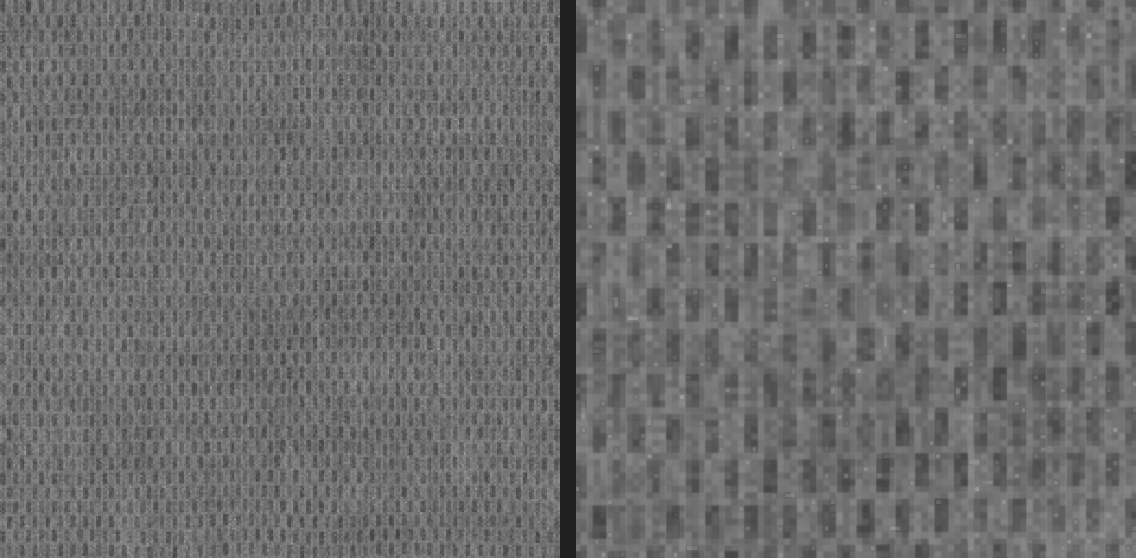
Left, the full canvas; right, a detail of the centre.
This texture is drawn by a Shadertoy shader. Its source:

```glsl
const vec2 THREADS = vec2(88.0, 38.0);  // warp columns, weft rows
const vec2 FIBRES = vec2(256.0, 255.0); // fine grain cells
const float BASE_GREY = 0.462;
const float TAU = 6.2831853;

float hash(vec2 cell) {
    vec3 h = fract(vec3(cell.xyx) * 0.1031);
    h += dot(h, h.yzx + 33.33);
    return fract((h.x + h.y) * h.z);
}

// Value noise; softness 0.5 blends fully, smaller values give flat cells
float cellNoise(vec2 p, float softness) {
    vec2 cell = floor(p);
    vec2 f = smoothstep(0.5 - softness, 0.5 + softness, fract(p));
    float low = mix(hash(cell), hash(cell + vec2(1.0, 0.0)), f.x);
    float high = mix(hash(cell + vec2(0.0, 1.0)), hash(cell + 1.0), f.x);
    return mix(low, high, f.y);
}

// Gathers positions towards the centres of the fibre cells
vec2 snapToFibres(vec2 uv, vec2 count, float softness) {
    vec2 p = uv * count - 0.5;
    vec2 f = smoothstep(0.5 - softness, 0.5 + softness, fract(p));
    return (floor(p) + f + 0.5) / count;
}

// Upright dash inside one thread cell
float dashMask(vec2 local, vec2 halfSize, vec2 blur) {
    vec2 edge = abs(local - 0.5);
    vec2 mask = 1.0 - smoothstep(halfSize - blur, halfSize + blur, edge);
    return mask.x * mask.y;
}

// Plain weave: recessed dashes in alternate cells, pale ridges between columns
float weave(vec2 p) {
    vec2 cell = floor(p);
    vec2 local = fract(p);
    float sunken = mod(cell.x + cell.y, 2.0);
    float variation = hash(cell + 17.0);

    float dash = dashMask(local, vec2(0.40, 0.40), vec2(0.12, 0.10));
    float ridge = 0.5 + 0.5 * cos(TAU * local.x);
    float shade = -sunken * dash * mix(0.065, 0.125, variation);
    shade += (1.0 - sunken) * dash * (variation - 0.5) * 0.05;
    return shade + (ridge - 0.5) * 0.035;
}

// Slow changes of tone along and across the cloth
float wear(vec2 uv) {
    float columns = cellNoise(uv * vec2(THREADS.x, 5.0), 0.5) - 0.5;
    float rows = cellNoise(uv * vec2(6.0, THREADS.y) + 41.0, 0.5) - 0.5;
    float patches = cellNoise(uv * 9.0 + 73.0, 0.5) - 0.5;
    return columns * 0.035 + rows * 0.03 + patches * 0.025;
}

// Fine fibre grain with a few bright flecks
float grain(vec2 uv, float softness) {
    vec2 p = uv * FIBRES - 0.5;
    float fine = cellNoise(p + 5.0, softness) - 0.5;
    float fleck = smoothstep(0.93, 1.0, cellNoise(p + 311.0, softness));
    return fine * 0.105 + fleck * 0.10;
}

void mainImage(out vec4 fragColor, in vec2 fragCoord) {
    vec2 uv = fragCoord / iResolution.xy;
    float softness = 0.3;
    vec2 fibreUv = snapToFibres(uv, FIBRES, softness);

    // Slight sway of the weft rows
    float sway = cellNoise(fibreUv * vec2(7.0, 5.0) + 130.0, 0.5) - 0.5;
    vec2 threadPos = fibreUv * THREADS + vec2(0.0, sway * 0.35);

    float grey = BASE_GREY + weave(threadPos) + wear(fibreUv) + grain(uv, softness);
    fragColor = vec4(vec3(clamp(grey, 0.27, 0.72)), 1.0);
}
```
